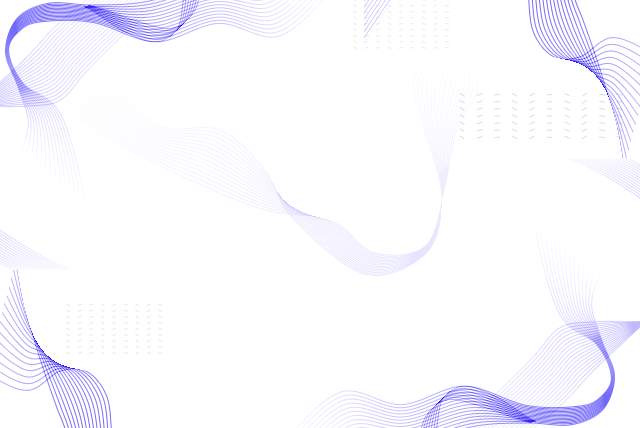
Write a WebGL 1 fragment shader that draws this background.

```glsl
precision highp float;
// White backdrop with flowing ribbons of fine blue lines and small grey dash grids.
uniform vec2 u_resolution;

#define BOARD vec2(768.0, 512.0)
#define PAPER vec3(1.0)
#define INK vec3(0.14, 0.07, 0.97)
#define DASH_GREY vec3(0.55)
#define LINE_WIDTH 0.82
#define DENSEST 0.9
#define STEPS 12

float cross2(vec2 a, vec2 b) { return a.x * b.y - a.y * b.x; }

// Each knot packs two points: one edge in xy, the other edge in zw.
vec4 spline(vec4 a, vec4 b, vec4 c, vec4 d, float t) {
  return b + 0.5 * t * (c - a + t * (2.0 * a - 5.0 * b + 4.0 * c - d
       + t * (3.0 * (b - c) + d - a)));
}

// Signed side of p against the rung that joins both edges.
float side(vec2 p, vec4 q) { return cross2(q.zw - q.xy, p - q.xy); }

// Coverage at p, on rung q, of the lines blended between the two edges.
float rungLines(vec2 p, vec4 q, vec4 velocity, float lines, float px) {
  vec2 across = q.zw - q.xy;
  float size = max(length(across), 0.001);
  float v = dot(p - q.xy, across) / (size * size);
  float inside = (0.5 - abs(v - 0.5)) * size;
  if (inside < -px) return 0.0;
  vec2 along = mix(velocity.xy, velocity.zw, v);
  float gap = abs(cross2(along, across)) / max(length(along), 0.001) / lines;
  float nearest = clamp(floor(v * lines + 0.5), 0.0, lines);
  float soft = max(px, LINE_WIDTH);
  float single = LINE_WIDTH / soft * max(0.0, 1.0 - abs(v * lines - nearest) * gap / soft);
  float dense = min(DENSEST, LINE_WIDTH / max(gap, 0.001)) * clamp(inside / px + 0.5, 0.0, 1.0);
  return mix(dense, single, smoothstep(0.6, 1.5, gap / soft));
}

// One span: find every rung through p and add up its lines.
float span(vec2 p, vec4 a, vec4 b, vec4 c, vec4 d, float lines, float px, vec2 ink) {
  float sum = 0.0;
  vec4 q0 = b;
  float f0 = side(p, b);
  for (int i = 1; i <= STEPS; i++) {
    float t = float(i) / float(STEPS);
    vec4 q1 = spline(a, b, c, d, t);
    float f1 = side(p, q1);
    if ((f0 < 0.0) != (f1 < 0.0)) {
      float root = t - f1 / (f1 - f0) / float(STEPS);
      vec4 rung = spline(a, b, c, d, root);
      sum += rungLines(p, rung, q1 - q0, lines, px) * mix(ink.x, ink.y, root);
    }
    q0 = q1;
    f0 = f1;
  }
  return sum;
}

// Five spans; the first and last knots only guide the tangents.
float ribbon(vec2 p, float px, float lines, vec2 ink, vec4 a, vec4 b, vec4 c,
             vec4 d, vec4 e, vec4 f, vec4 g, vec4 h) {
  vec2 fade = vec2(0.0, 0.2) * (ink.y - ink.x) + ink.x;
  float rise = 0.2 * (ink.y - ink.x);
  return span(p, a, b, c, d, lines, px, fade)
       + span(p, b, c, d, e, lines, px, fade + rise)
       + span(p, c, d, e, f, lines, px, fade + 2.0 * rise)
       + span(p, d, e, f, g, lines, px, fade + 3.0 * rise)
       + span(p, e, f, g, h, lines, px, fade + 4.0 * rise);
}

// Curl: wavy band, loop with fan, upright fold and pale veil.
float curl(vec2 p, float px) {
  return ribbon(p, px, 13.0, vec2(0.0, 0.95), vec4(345, -70, 410, -50), vec4(335, -40, 400, -15),
      vec4(310, -20, 335, 43), vec4(255, -20, 262, 28), vec4(175, 2, 187, 50),
      vec4(112, 6, 112, 27), vec4(58, 4, 50, 26), vec4(20, 22, 24, 37))
    + ribbon(p, px, 13.0, vec2(0.95, 0.0), vec4(112, 6, 112, 27), vec4(58, 4, 50, 26),
      vec4(20, 22, 24, 37), vec4(6, 62, 11, 61), vec4(21, 104, 28, 99),
      vec4(34, 146, 74, 139), vec4(24, 184, 103, 252), vec4(5, 215, 95, 330))
    + ribbon(p, px, 6.0, vec2(0.5, 0.5), vec4(60, 4, 70, 4), vec4(100, 8, 108, 6),
      vec4(150, 38, 160, 24), vec4(187, 50, 203, 34), vec4(212, 36, 229, 20),
      vec4(220, 0, 240, -6), vec4(222, -30, 244, -35), vec4(222, -60, 246, -60))
    + ribbon(p, px, 17.0, vec2(0.34, 0.1), vec4(-90, 150, -70, 170), vec4(-40, 130, -40, 135),
      vec4(30, 127, 16, 84), vec4(72, 120, 42, 58), vec4(104, 85, 62, 36),
      vec4(150, 40, 85, 15), vec4(208, -8, 115, -10), vec4(250, -40, 140, -35));
}

// Corner: dark twisted drape above a cropped pale fringe.
float corner(vec2 p, float px) {
  float drape = ribbon(p, px, 13.0, vec2(0.95, 0.45), vec4(632, -60, 680, -60),
      vec4(634, -8, 688, -8), vec4(640, 38, 700, 25), vec4(663, 67, 713, 62),
      vec4(696, 68, 727, 105), vec4(735, 45, 740, 150), vec4(785, 66, 749, 200),
      vec4(830, 100, 752, 240));
  float fringe = ribbon(p, px, 12.0, vec2(0.05, 0.28), vec4(640, 170, 720, 160),
      vec4(670, 185, 740, 180), vec4(700, 197, 752, 188), vec4(722, 208, 762, 194),
      vec4(744, 221, 772, 199), vec4(764, 234, 781, 204), vec4(785, 248, 790, 210),
      vec4(800, 260, 800, 215));
  float below = smoothstep(-px, px, p.y - 190.0);
  return mix(drape, fringe, below);
}

// Pale wave through the middle that rises into a fan.
float middleWave(vec2 p, float px) {
  return ribbon(p, px, 14.0, vec2(0.02, 0.15), vec4(90, 40, 20, 85), vec4(125, 95, 75, 128),
      vec4(190, 150, 150, 177), vec4(265, 156, 232, 217), vec4(320, 206, 318, 251),
      vec4(352, 262, 398, 264), vec4(438, 328, 448, 302), vec4(512, 303, 510, 294))
    + ribbon(p, px, 14.0, vec2(0.15, 0.0), vec4(352, 262, 398, 264), vec4(438, 328, 448, 302),
      vec4(512, 303, 510, 294), vec4(530, 235, 534, 225), vec4(508, 150, 548, 155),
      vec4(497, 95, 573, 105), vec4(530, 55, 560, 60), vec4(560, 50, 540, 40));
}

// Grid of short dashes whose tilt changes from column to column.
float dashes(vec2 p, float px, vec2 origin, vec2 cell, vec2 count, float reach) {
  vec2 id = floor((p - origin) / cell);
  if (any(lessThan(id, vec2(0.0))) || any(greaterThanEqual(id, count))) return 0.0;
  vec2 local = p - origin - (id + 0.5) * cell;
  float tilt = 0.55 * cos(2.2 * id.x);
  vec2 dir = vec2(cos(tilt), sin(tilt));
  float away = length(local - dir * clamp(dot(local, dir), -reach, reach));
  return max(0.0, 1.0 - away / max(px, 0.9));
}

void main() {
  vec2 p = gl_FragCoord.xy / u_resolution * BOARD;
  p.y = BOARD.y - p.y;
  float px = BOARD.y / u_resolution.y;

  float grey = 0.3 * dashes(p, px, vec2(544, 109), vec2(21, 8.5), vec2(10, 7), 2.8)
             + 0.2 * dashes(p, px, vec2(75, 361), vec2(13.8, 7.2), vec2(9, 9), 1.7)
             + 0.18 * dashes(p, px, vec2(419, -4), vec2(13.8, 7.2), vec2(9, 9), 1.7);

  // Small hatched wedge at the top edge.
  float slant = p.x + 0.68 * p.y;
  float hatch = max(0.0, 1.0 - abs(fract(slant / 5.0) - 0.5) * 5.0 / px);
  hatch *= step(437.0, p.x) * step(slant, 472.0) * 0.22;

  // The curl and the corner return turned by half a circle.
  float ink = curl(p, px) + curl(vec2(744, 512) - p, px)
            + corner(p, px) + corner(BOARD - p, px)
            + middleWave(p, px) + hatch;
  vec3 color = mix(PAPER, DASH_GREY, grey);
  gl_FragColor = vec4(mix(color, INK, clamp(ink, 0.0, 1.0)), 1.0);
}
```
